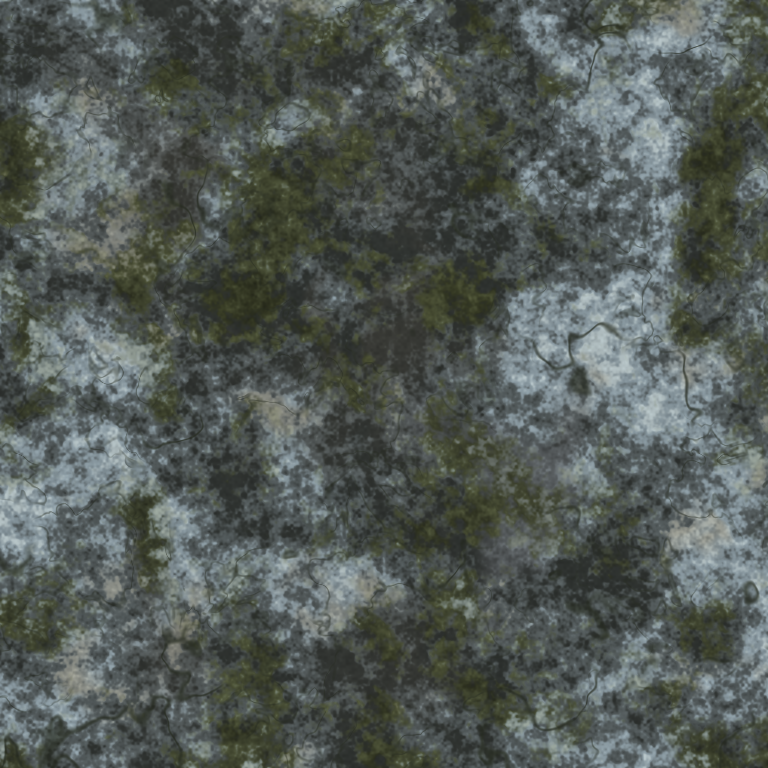
A three.js fragment shader for this texture:

```glsl
// Weathered rock face: pale lichen-grey stone broken by dark slate and olive moss.
// Layered value noise sets the tone, soft spots place the broad light and dark
// areas, and thin contour lines of warped noise cut the cracks.
varying vec2 vUv;

const vec3 SHADOW = vec3(0.185, 0.200, 0.190);
const vec3 SLATE  = vec3(0.325, 0.355, 0.360);
const vec3 PALE   = vec3(0.520, 0.580, 0.610);
const vec3 CHALK  = vec3(0.650, 0.700, 0.710);
const vec3 MOSS   = vec3(0.215, 0.230, 0.125);
const vec3 OCHRE  = vec3(0.530, 0.480, 0.380);
const vec3 UMBER  = vec3(0.290, 0.275, 0.245);
const vec3 WORN   = vec3(0.350, 0.365, 0.375);

const float BROAD_SCALE = 4.0;
const float BLOTCH_SCALE = 13.0;
const float GRAIN_SCALE = 75.0;
const float CRACK_SCALE = 6.0;
const float CRACK_WIDTH = 0.022;
const float WARP = 0.045;
const float SLOPE = -0.75; // direction of the streaks, in radians

float hash(vec2 p) {
  return fract(sin(dot(p, vec2(127.1, 311.7))) * 43758.5453);
}

float noise(vec2 p) {
  vec2 i = floor(p);
  vec2 f = fract(p);
  f = f * f * (3.0 - 2.0 * f);
  return mix(mix(hash(i), hash(i + vec2(1.0, 0.0)), f.x),
             mix(hash(i + vec2(0.0, 1.0)), hash(i + vec2(1.0, 1.0)), f.x), f.y);
}

// Normalised sum of rotated octaves, centred on 0.5
float fbm(vec2 p, int octaves) {
  float sum = 0.0;
  float total = 0.0;
  float gain = 1.0;
  for (int i = 0; i < 6; i++) {
    if (i >= octaves) break;
    sum += gain * noise(p);
    total += gain;
    gain *= 0.6;
    p = mat2(1.6, 1.2, -1.2, 1.6) * p + 17.3;
  }
  return sum / total;
}

// Soft round area, 1 at the centre and fading outwards
float softSpot(vec2 p, vec2 centre, vec2 radius) {
  vec2 d = (p - centre) / radius;
  return exp(-dot(d, d));
}

// 1 along the thin contour where the noise crosses its mean
float crack(vec2 p, float width) {
  return 1.0 - smoothstep(0.0, width, abs(fbm(p, 4) - 0.5));
}

void main() {
  vec2 warp = vec2(fbm(vUv * 7.0 + 3.1, 4), fbm(vUv * 7.0 + 41.7, 4)) - 0.5;
  vec2 p = vUv + WARP * 2.0 * warp;
  vec2 along = mat2(cos(SLOPE), -sin(SLOPE), sin(SLOPE), cos(SLOPE)) * p;

  // Noise layers from large to small
  float broad = fbm(p * BROAD_SCALE + 5.0, 4) - 0.5;
  float blotch = fbm(p * BLOTCH_SCALE + 23.0, 5) - 0.5;
  float streak = fbm(along * vec2(5.0, 16.0) + 61.0, 4) - 0.5;
  float grain = fbm(vUv * GRAIN_SCALE + 9.0, 3) - 0.5;
  float speck = noise(vUv * 250.0) - 0.5;

  // Broad arrangement of dark, pale and worn ground
  vec2 q = vUv + 0.25 * warp;
  float mossy = softSpot(q, vec2(0.51, 0.58), vec2(0.17, 0.21));
  float dark = mossy + 0.9 * softSpot(q, vec2(0.24, 0.79), vec2(0.16, 0.17))
             + 0.7 * softSpot(q, vec2(0.19, 0.17), vec2(0.06, 0.14))
             + 0.6 * softSpot(q, vec2(0.53, 0.12), vec2(0.18, 0.12));
  float light = softSpot(q, vec2(0.88, 0.65), vec2(0.20, 0.28))
              + softSpot(q, vec2(0.06, 0.36), vec2(0.15, 0.22))
              + 0.7 * softSpot(q, vec2(0.38, 0.92), vec2(0.10, 0.12));
  float worn = softSpot(q, vec2(0.69, 0.36), vec2(0.11, 0.17));
  worn = smoothstep(0.35, 0.75, worn + 0.5 * broad + 0.5 * streak);

  // Stone tone ramp
  float tone = 0.49 + 0.9 * broad + 1.35 * blotch + 0.55 * streak
             + 0.95 * grain + 0.22 * speck + 0.25 * light - 0.27 * dark;
  vec3 color = mix(SHADOW, SLATE, smoothstep(0.05, 0.48, tone));
  color = mix(color, PALE, smoothstep(0.46, 0.82, tone));
  color = mix(color, CHALK, smoothstep(0.80, 1.15, tone));

  // Warm stains on the pale stone, brown earth in the dark areas
  float stain = fbm(p * 9.0 + 83.0, 4);
  color = mix(color, OCHRE, 0.45 * smoothstep(0.56, 0.74, stain) * smoothstep(0.45, 0.8, tone));
  color = mix(color, UMBER, 0.40 * clamp(dark, 0.0, 1.0) * smoothstep(0.4, 0.6, stain));

  // Smooth worn ground with faint ripples along the slope
  float ripple = noise(along * vec2(18.0, 70.0)) - 0.5;
  color = mix(color, WORN * (1.0 + 0.14 * ripple + 0.22 * grain), 0.70 * worn);

  // Moss gathers in streaks and dark patches, broken up by the grain
  float growth = fbm(p * 10.0 + 37.0, 5) + 0.5 * streak + 0.45 * grain + 0.16 * mossy;
  float moss = smoothstep(0.50, 0.70, growth) * (1.0 - 0.65 * smoothstep(0.6, 0.95, tone));
  color = mix(color, MOSS * (1.0 + 0.9 * grain + 0.5 * blotch), 0.78 * moss);

  // Cracks: long fissures and a finer broken web
  float broken = smoothstep(0.42, 0.60, fbm(vUv * 8.0 + 71.0, 3));
  float fissure = crack(p * CRACK_SCALE + 13.0, CRACK_WIDTH) * broken;
  float web = crack(p * CRACK_SCALE * 2.7 + 29.0, CRACK_WIDTH * 1.6) * (1.0 - broken);
  color = mix(color, SHADOW * vec3(0.85, 0.88, 0.70), (0.70 * fissure + 0.42 * web) * (1.0 - 0.7 * worn));

  // Fine mineral sparkle
  color *= 1.0 + 0.16 * speck + 0.20 * grain;
  gl_FragColor = vec4(clamp(color, 0.0, 1.0), 1.0);
}
```
